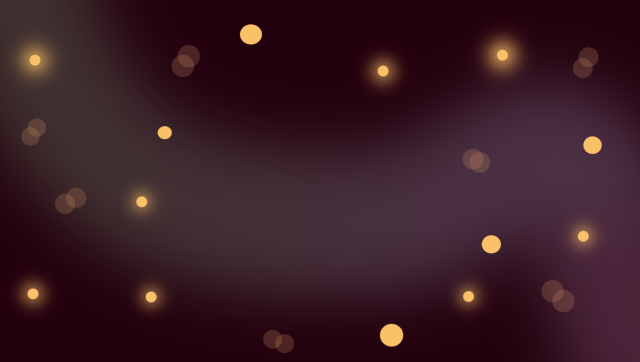
A Shadertoy shader for this background:

```glsl
// Soft dusky ribbon of light on dark wine, scattered with amber sparks, discs and faint bokeh pairs.

// Lengths are in canvas heights.
const vec3 WINE  = vec3(0.135, 0.000, 0.050);
const vec3 SMOKE = vec3(0.260, 0.208, 0.200);
const vec3 MAUVE = vec3(0.310, 0.205, 0.285);
const vec3 PLUM  = vec3(0.310, 0.155, 0.240);
const vec3 AMBER = vec3(0.980, 0.755, 0.410);
const vec3 BOKEH = vec3(0.780, 0.540, 0.380);

const float RIBBON_WIDTH = 0.175;
const float RIBBON_GAIN  = 2.3;
const int   RIBBON_STEPS = 48;

const ivec2 GRID = ivec2(6, 4);
const float JITTER = 0.62;
const float CORE_RADIUS = 0.0149;
const float BOKEH_ALPHA = 0.25;
const int LAST_SPARK = 10;   // ranks up to here are glowing sparks
const int LAST_PAIR  = 18;   // then bokeh pairs, the rest are discs

vec3 hash3(float n) {
    vec3 q = fract(vec3(n) * vec3(0.1031, 0.1030, 0.0973));
    q += dot(q, q.yzx + 33.33);
    return fract((q.xxy + q.yzz) * q.zyx);
}

// Height of the ribbon's centre line: steep fall, long trough, hump, drop
float ribbonHeight(float x) {
    float hump = (x - 1.52) / 0.25;
    return 0.37 + 0.8 * exp(-5.0 * x) + 0.22 * exp(-hump * hump)
         - 0.55 * smoothstep(1.6, 1.85, x);
}

// Blurred light gathered along the centre line
float ribbonLight(vec2 p) {
    float light = 0.0;
    vec2 a = vec2(-0.06, ribbonHeight(-0.06));
    for (int i = 1; i <= RIBBON_STEPS; i++) {
        float x = mix(-0.06, 1.85, float(i) / float(RIBBON_STEPS));
        vec2 b = vec2(x, ribbonHeight(x));
        vec2 d = (p - 0.5 * (a + b)) / RIBBON_WIDTH;
        light += exp(-dot(d, d)) * length(b - a);
        a = b;
    }
    light /= RIBBON_WIDTH * 1.7725;
    return 1.0 - exp(-RIBBON_GAIN * light);
}

float disc(vec2 d, float radius) {
    float edge = 0.8 / iResolution.y;
    return 1.0 - smoothstep(-edge, edge, length(d) - radius);
}

vec3 addSpark(vec3 col, vec2 d, float strength) {
    float spread = mix(0.034, 0.047, strength);
    float halo = exp(-dot(d, d) / (spread * spread));
    col = mix(col, AMBER, halo * mix(0.42, 0.68, strength));
    return mix(col, AMBER, disc(d, CORE_RADIUS));
}

vec3 addPair(vec3 col, vec2 d, vec3 rnd) {
    float radius = mix(0.025, 0.033, rnd.x);
    float angle = 6.2832 * rnd.y;
    vec2 offset = mix(0.009, 0.021, rnd.z) * vec2(cos(angle), sin(angle));
    col = mix(col, BOKEH, BOKEH_ALPHA * disc(d - offset, radius));
    return mix(col, BOKEH, BOKEH_ALPHA * disc(d + offset, radius));
}

vec3 addDisc(vec3 col, vec2 d, vec3 rnd) {
    d.y /= mix(0.86, 1.0, rnd.y);
    return mix(col, AMBER, disc(d, mix(0.013, 0.033, sqrt(rnd.x))));
}

void mainImage(out vec4 fragColor, in vec2 fragCoord) {
    vec2 p = fragCoord / iResolution.y;
    float aspect = iResolution.x / iResolution.y;

    // Ribbon, warming to plum in the lower right
    vec3 tint = mix(SMOKE, MAUVE, smoothstep(0.0, 1.6, p.x));
    float plum = smoothstep(1.3, 1.75, p.x) * (1.0 - smoothstep(0.2, 0.58, p.y));
    tint = mix(tint, PLUM, plum);
    vec3 col = mix(WINE, tint, ribbonLight(p));

    // Lights: one per jittered cell, leaving the centre open
    for (int i = 0; i < GRID.x * GRID.y; i++) {
        ivec2 cell = ivec2(i % GRID.x, i / GRID.x);
        bool central = abs(2 * cell.x + 1 - GRID.x) < 2 && abs(2 * cell.y + 1 - GRID.y) < 2;
        if (central) continue;

        vec3 place = hash3(float(i) + 11.0);
        vec3 look = hash3(float(i) + 71.0);
        vec2 uv = (vec2(cell) + 0.5 + JITTER * (place.xy - 0.5)) / vec2(GRID);
        vec2 d = p - uv * vec2(aspect, 1.0);

        int rank = (i * 7) % (GRID.x * GRID.y);
        if (rank <= LAST_SPARK) col = addSpark(col, d, look.x * look.x);
        else if (rank <= LAST_PAIR) col = addPair(col, d, look);
        else col = addDisc(col, d, look);
    }

    fragColor = vec4(col, 1.0);
}
```
